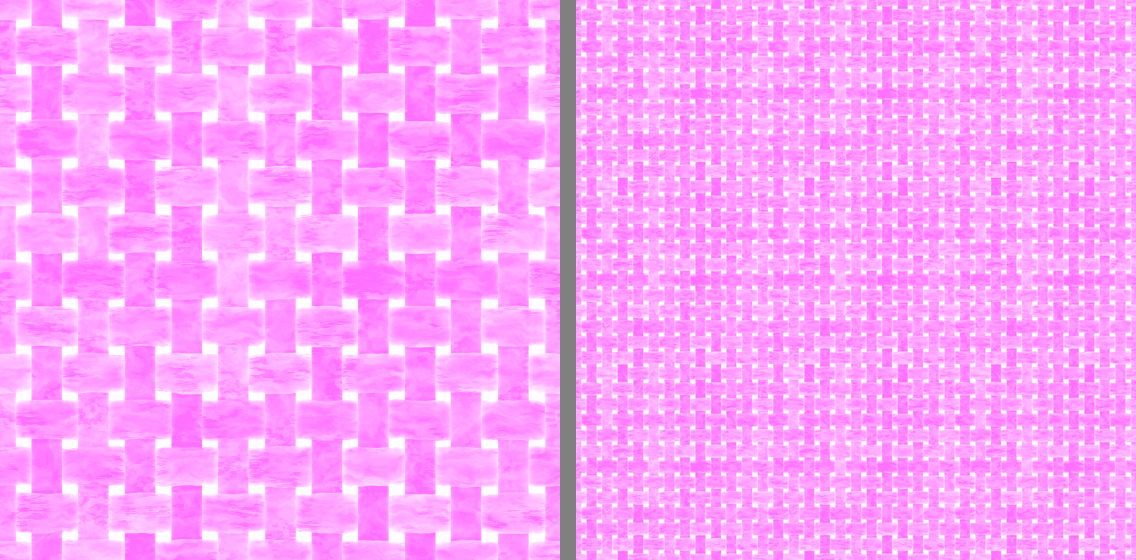
Left, the tile; right, the same tile 3 across and 3 down.
Reproduce this pattern procedurally as a WebGL 1 fragment shader.

```glsl
precision highp float;

uniform vec2 u_resolution;

const float COUNT = 12.0;            // strands across and down
const float STRAP_HALF = 0.33;       // half width of upright straps, in cells
const float BAND_HALF = 0.425;       // half height of level bands, in cells
const vec3 GAP_COLOR = vec3(1.0, 0.99, 1.0);

float hash(vec2 p, float seed) {
  vec3 q = fract(vec3(p.xyx + seed * 7.31) * 0.1031);
  q += dot(q, q.yzx + 33.33);
  return fract((q.x + q.y) * q.z);
}

// Value noise that wraps after a whole number of lattice steps
float noise(vec2 p, vec2 period, float seed) {
  vec2 i = floor(p);
  vec2 f = p - i;
  f = f * f * (3.0 - 2.0 * f);
  vec2 a = mod(i, period);
  vec2 b = mod(i + 1.0, period);
  return mix(mix(hash(a, seed), hash(vec2(b.x, a.y), seed), f.x),
             mix(hash(vec2(a.x, b.y), seed), hash(b, seed), f.x), f.y);
}

float fbm(vec2 uv, vec2 freq, float seed) {
  float sum = 0.0;
  float amp = 0.5;
  for (int k = 0; k < 4; k++) {
    sum += amp * noise(uv * freq, freq, seed + float(k));
    freq *= 2.0;
    amp *= 0.5;
  }
  return sum / 0.9375;
}

// Marbled stain with worn streaks, centred on zero
float grain(vec2 uv, vec2 freq, float seed) {
  vec2 warp = vec2(fbm(uv, vec2(36.0), seed + 10.0),
                   fbm(uv, vec2(36.0), seed + 20.0)) - 0.5;
  float stain = fbm(uv + warp * vec2(0.05, 0.025), freq, seed) - 0.5;
  float scratch = fbm(uv + warp * 0.006, freq * vec2(2.0, 3.0), seed + 30.0);
  float worn = smoothstep(0.48, 0.68, fbm(uv, vec2(18.0, 24.0), seed + 40.0));
  return 0.34 * stain - 0.13 * worn * smoothstep(0.46, 0.62, scratch);
}

float coverage(float dist, float soft) {
  return 1.0 - smoothstep(-soft, soft, dist);
}

// Green level of a strand; red and blue stay full
float tone(vec2 piece, float strand, float seed) {
  return 0.605 + 0.13 * (hash(vec2(strand, 5.0), seed) - 0.5)
               + 0.09 * (hash(piece, seed + 1.0) - 0.5);
}

void main() {
  vec2 uv = gl_FragCoord.xy / u_resolution;
  vec2 p = uv * COUNT;
  float pixel = COUNT / min(u_resolution.x, u_resolution.y);
  vec2 cell = floor(p + 0.5);
  vec2 d = p - cell;
  vec2 id = mod(cell, COUNT);
  vec2 side = vec2(d.x < 0.0 ? -1.0 : 1.0, d.y < 0.0 ? -1.0 : 1.0);
  float strapOver = mod(id.x + id.y, 2.0);

  // Each strand keeps its identity where it passes beneath another
  vec2 strapId = mod(id + vec2(0.0, side.y * (1.0 - strapOver)), COUNT);
  vec2 bandId = mod(id + vec2(side.x * strapOver, 0.0), COUNT);

  // Slightly uneven outlines
  float drift = 0.03 * (hash(vec2(id.x, 2.0), 3.0) - 0.5);
  float strapDist = abs(d.x - drift) - STRAP_HALF;
  vec2 edgeFreq = vec2(COUNT * 2.0, COUNT);
  float wobble = noise(vec2(uv.x * edgeFreq.x, id.y), edgeFreq, 6.0 + side.y) - 0.5;
  float ragged = noise(vec2(uv.x * edgeFreq.x * 5.0, id.y),
                       edgeFreq * vec2(5.0, 1.0), 9.0 + side.y) - 0.5;
  float bandDist = abs(d.y) - BAND_HALF - 0.055 * wobble - 0.014 * ragged;

  float strapMask = coverage(strapDist, max(pixel * 0.7, 0.014));
  float bandMask = coverage(bandDist, max(pixel * 0.7, 0.016));
  float openSide = smoothstep(-0.03, 0.05, strapDist);

  // Level bands: long streaks, light spilling in from gaps and crossings
  float band = tone(bandId, id.y, 50.0) + grain(uv, vec2(24.0, 84.0), 60.0);
  band += 0.05 * smoothstep(0.15, 0.42, abs(d.y));
  band += mix(0.09, 0.34, openSide) * exp(min(bandDist, 0.0) * 18.0);
  band += strapOver * 0.2 * exp(-max(strapDist, 0.0) * 17.0);

  // Upright straps: soft blotches, pale long edges and darker tips
  float along = mix(1.0 - abs(d.y), abs(d.y), strapOver);
  float strap = tone(strapId, id.x, 70.0) - 0.015;
  strap += 0.85 * grain(uv, vec2(48.0, 60.0), 80.0);
  strap += 0.15 * exp(min(strapDist, 0.0) * 28.0);
  strap -= 0.06 * smoothstep(0.47, 0.57, along);

  // Weave: the strand on top hides the one beneath
  float lower = mix(strap, band, strapOver);
  float upper = mix(band, strap, strapOver);
  float lowerMask = mix(strapMask, bandMask, strapOver);
  float upperMask = mix(bandMask, strapMask, strapOver);
  vec3 color = mix(GAP_COLOR, vec3(1.0, clamp(lower, 0.44, 1.0), 1.0), lowerMask);
  color = mix(color, vec3(1.0, clamp(upper, 0.44, 1.0), 1.0), upperMask);
  gl_FragColor = vec4(color, 1.0);
}
```
